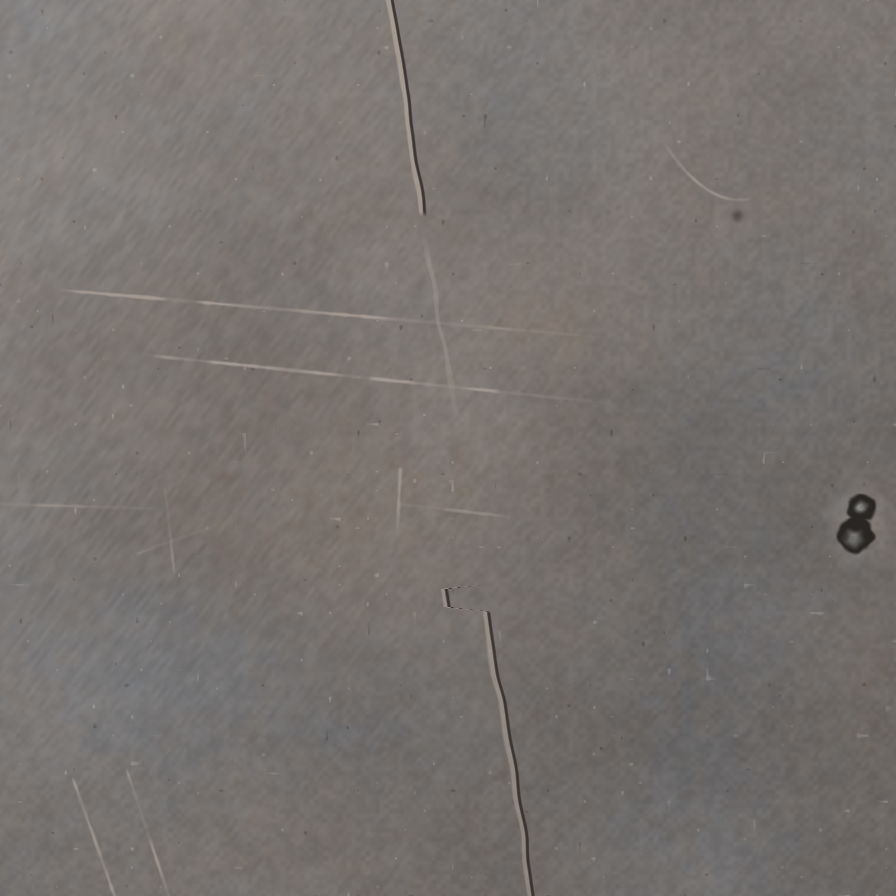
Give the GLSL for this texture, as a three.js fragment shader.

```glsl
// Worn grey sheet: cloudy warm and cool stains under fine slanted grain,
// crossed by one broken upright crack, pale dry scratches and a small pit.
// Value noise makes stains and grain; distance functions make the damage.
varying vec2 vUv;

const vec3 BASE = vec3(0.467, 0.450, 0.437);
const vec3 WARM_TINT = vec3(0.016, -0.002, -0.012);
const vec3 COOL_TINT = vec3(-0.012, 0.002, 0.020);
const vec3 SCRATCH_COLOR = vec3(0.66, 0.62, 0.59);
const vec3 CRACK_LIGHT = vec3(0.67, 0.63, 0.59);
const vec3 CRACK_DARK = vec3(0.19, 0.17, 0.16);
const vec3 PIT_DARK = vec3(0.13, 0.12, 0.11);
const vec3 PIT_LIGHT = vec3(0.66, 0.66, 0.65);
const float GRAIN = 0.055;
const float STAIN = 0.10;
const float CRACK_SLOPE = 0.16;
const float SCRATCH_WIDTH = 0.0032;
const vec2 PIT = vec2(0.957, 0.417);

float hash(vec2 p) {
  return fract(sin(dot(p, vec2(127.1, 311.7))) * 43758.5453);
}

float noise(vec2 p) {
  vec2 i = floor(p), f = fract(p);
  f = f * f * (3.0 - 2.0 * f);
  return mix(mix(hash(i), hash(i + vec2(1.0, 0.0)), f.x),
             mix(hash(i + vec2(0.0, 1.0)), hash(i + 1.0), f.x), f.y);
}

float fbm(vec2 p) {
  float sum = 0.0, amp = 0.5;
  for (int i = 0; i < 4; i++) {
    sum += amp * noise(p);
    p = p * 2.03 + 17.3;
    amp *= 0.5;
  }
  return sum / 0.9375;
}

// Soft spot falling from 1 at its centre to 0 at its radii.
float blob(vec2 p, vec2 center, vec2 radii) {
  return 1.0 - smoothstep(0.0, 1.0, length((p - center) / radii));
}

// Worn line from a to b, patchy along its length and faded at both ends.
float scratch(vec2 p, vec2 a, vec2 b) {
  vec2 ab = b - a;
  float t = clamp(dot(p - a, ab) / dot(ab, ab), 0.0, 1.0);
  float d = length(p - a - ab * t) + 0.0012 * (noise(p * 130.0) - 0.5);
  float wear = 0.22 + 0.75 * smoothstep(0.35, 0.8, noise(vec2(t * length(ab) * 28.0, a.y * 91.0)));
  float ends = smoothstep(0.0, 0.06, t) * smoothstep(1.0, 0.8, t);
  return (1.0 - smoothstep(0.0, SCRATCH_WIDTH, d)) * wear * ends;
}

// Stains, broad light falloff and grain.
vec3 surface(vec2 p) {
  float cloud = fbm(p * 4.0 + 3.1) - 0.5;
  float light = STAIN * cloud + 0.055 * (0.45 - p.x) + 0.04 * (p.y - 0.45);
  light += 0.035 * blob(p, vec2(0.15, 0.92), vec2(0.5, 0.35));
  float haze = blob(p, vec2(0.13, 0.24), vec2(0.26, 0.19));
  light += 0.035 * haze;

  vec2 slant = vec2(p.x * 0.6 + p.y * 0.8, p.y * 0.6 - p.x * 0.8);
  float brushed = noise(slant * vec2(65.0, 230.0)) - 0.5;
  float speckle = noise(p * 190.0 + 40.0) - 0.5;
  float fibre = smoothstep(0.75, 0.1, p.x) * smoothstep(0.1, 0.3, p.y);
  light += GRAIN * mix(speckle, brushed, 0.35 + 0.4 * fibre);
  light += 0.025 * (noise(p * 75.0) - 0.5);

  float tone = 2.2 * (fbm(p * 5.0 + 31.0) - 0.5) + 0.8 * (noise(p * 60.0 + 9.0) - 0.5);
  tone += 0.5 * blob(p, vec2(0.4, 0.55), vec2(0.55, 0.4)) - 0.9 * haze;
  vec3 tint = max(tone, 0.0) * WARM_TINT + max(-tone, 0.0) * COOL_TINT;
  return BASE + light + tint;
}

// Sum of all pale scratches, in pairs that share a direction.
float scratches(vec2 p) {
  float s = 0.0;
  for (int i = 0; i < 2; i++) {
    float k = float(i);
    s += scratch(p, vec2(0.06 + 0.09 * k, 0.677 - 0.072 * k), vec2(0.69 + 0.02 * k, 0.622 - 0.075 * k));
    s += 0.7 * scratch(p, vec2(-0.02 + 0.46 * k, 0.438), vec2(0.19 + 0.39 * k, 0.432 - 0.01 * k));
    s += 0.8 * scratch(p, vec2(0.184 + 0.263 * k, 0.458 + 0.022 * k), vec2(0.195 + 0.248 * k, 0.355 + 0.045 * k));
    s += 0.8 * scratch(p, vec2(0.08 + 0.06 * k, 0.135 + 0.01 * k), vec2(0.135 + 0.06 * k, -0.02));
  }
  s += 0.6 * scratch(p, vec2(0.15, 0.381), vec2(0.245, 0.415));
  float bend = p.x - 0.825;
  float arc = abs(p.y - 0.777 - 9.0 * bend * bend) / sqrt(1.0 + 324.0 * bend * bend);
  float span = smoothstep(0.738, 0.755, p.x) * smoothstep(0.842, 0.83, p.x);
  return s + 0.55 * span * (1.0 - smoothstep(0.0, 0.003, arc)) * (0.4 + noise(p * 50.0));
}

// One slanting crack: open at top and bottom, a faint trace between.
vec3 addCrack(vec3 color, vec2 p) {
  float path = 0.434 + CRACK_SLOPE * (1.0 - p.y) + 0.005 * (noise(vec2(p.y * 28.0, 2.0)) - 0.5);
  float open = max(smoothstep(0.757, 0.765, p.y), smoothstep(0.322, 0.314, p.y));
  float chip = smoothstep(0.317, 0.323, p.y) * smoothstep(0.348, 0.342, p.y);
  float x = p.x - path + 0.043 * chip;
  float trace = smoothstep(0.5, 0.6, p.y) * smoothstep(0.75, 0.7, p.y);
  float swell = 0.0021 + 0.0022 * noise(vec2(p.y * 45.0, 7.0));
  float lit = 1.0 - smoothstep(swell * 0.4, swell * 1.3, abs(x + 0.0012));
  float shade = 1.0 - smoothstep(0.0006, 0.0027, abs(x - 0.0028));
  color = mix(color, CRACK_LIGHT, lit * max(max(open, chip) * mix(0.5, 0.85, p.y), 0.33 * trace));
  return mix(color, CRACK_DARK, 0.85 * shade * max(open, chip));
}

// Two joined dark rims with glints inside and a pale halo around.
vec3 addPit(vec3 color, vec2 p) {
  vec2 q = p - PIT + 0.005 * (vec2(noise(p * 110.0), noise(p * 110.0 + 50.0)) - 0.5);
  color += 0.09 * blob(q, vec2(0.0), vec2(0.052, 0.066));
  float body = min(length(q - vec2(0.004, 0.016)) - 0.016, length(q + vec2(0.002, 0.013)) - 0.021);
  color = mix(color, PIT_DARK, 0.92 * (1.0 - smoothstep(-0.003, 0.002, body)));
  float glint = blob(q, vec2(0.003, 0.017), vec2(0.010)) + blob(q, vec2(-0.004, -0.018), vec2(0.016, 0.013));
  return mix(color, PIT_LIGHT, min(glint * 1.1, 0.9) * (0.55 + 0.45 * noise(p * 140.0)));
}

void main() {
  vec2 p = vUv;
  vec3 color = surface(p);
  float dust = smoothstep(0.93, 1.0, noise(p * 95.0 + 70.0));
  float dirt = smoothstep(0.93, 1.0, noise(p * 85.0 + 130.0));
  color += 0.10 * dust - 0.09 * dirt - 0.16 * blob(p, vec2(0.823, 0.759), vec2(0.010));
  color = mix(color, SCRATCH_COLOR, min(scratches(p), 0.85));
  color = addCrack(color, p);
  gl_FragColor = vec4(addPit(color, p), 1.0);
}
```
